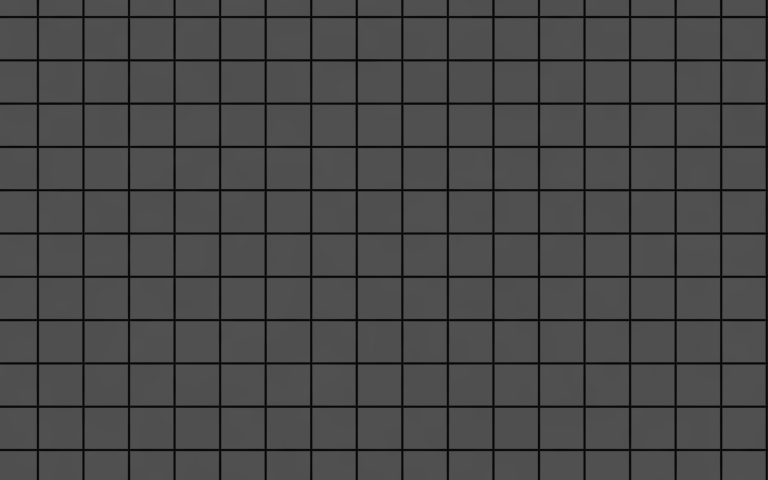
Write a Shadertoy shader that draws this pattern.

```glsl
// Dark grey rectangular tiles parted by thin, soft-edged black joints.
// A repeated distance to the nearest joint gives the grid; smooth value
// noise adds faint mottling to the tiles and slight wear to the joints.

// Lengths are fractions of the canvas height.
const vec2  PITCH        = vec2(0.0949, 0.0902);  // joint spacing
const vec2  FIRST_JOINT  = vec2(0.0790, 0.0625);  // lowest left crossing
const float HALF_WIDTH   = 0.00225;
const float EDGE_SOFT    = 0.0017;
const float WIDTH_WEAR   = 0.0003;
const float WEAR_SCALE   = 30.0;
const float MOTTLE_SCALE = 22.0;
const float MOTTLE       = 0.007;
const float TILE_SHIFT   = 0.004;
const vec3  TILE_COLOR   = vec3(0.312);
const vec3  JOINT_COLOR  = vec3(0.030);

float hash(vec2 p) {
    return fract(sin(dot(p, vec2(127.1, 311.7))) * 43758.5453);
}

float valueNoise(vec2 p) {
    vec2 cell = floor(p);
    vec2 f = fract(p);
    f = f * f * (3.0 - 2.0 * f);
    float low  = mix(hash(cell), hash(cell + vec2(1.0, 0.0)), f.x);
    float high = mix(hash(cell + vec2(0.0, 1.0)), hash(cell + 1.0), f.x);
    return mix(low, high, f.y);
}

// Distance to the nearest vertical (x) and horizontal (y) joint.
vec2 jointDistance(vec2 p) {
    vec2 repeated = fract((p - FIRST_JOINT) / PITCH + 0.5) - 0.5;
    return abs(repeated) * PITCH;
}

void mainImage(out vec4 fragColor, in vec2 fragCoord) {
    vec2 p = fragCoord / iResolution.y;
    float soft = max(EDGE_SOFT, 0.55 / iResolution.y);

    // Tile surface: faint mottling and a small shift per tile
    vec2 tile = floor((p - FIRST_JOINT) / PITCH);
    float mottle = valueNoise(p * MOTTLE_SCALE) - 0.5;
    vec3 color = TILE_COLOR + MOTTLE * mottle + TILE_SHIFT * (hash(tile) - 0.5);

    // Joints: soft lines of slightly uneven width
    float wear = valueNoise(p * WEAR_SCALE + 17.0) - 0.5;
    float halfWidth = HALF_WIDTH + WIDTH_WEAR * wear;
    vec2 joint = 1.0 - smoothstep(halfWidth - soft, halfWidth + soft, jointDistance(p));
    color = mix(color, JOINT_COLOR, max(joint.x, joint.y));

    fragColor = vec4(color, 1.0);
}
```
